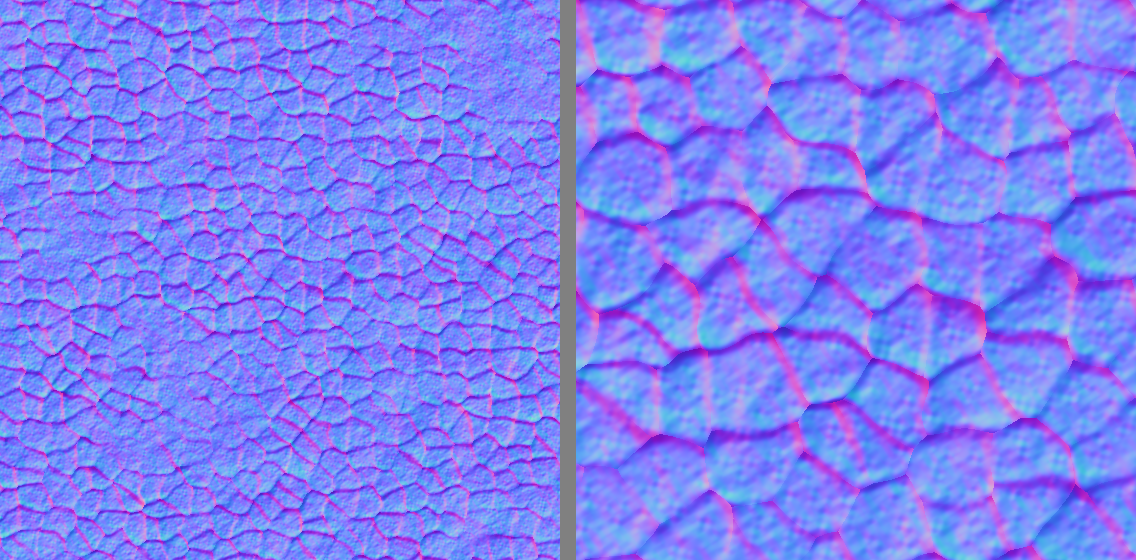
Left, the full canvas; right, a detail of the centre.
Give the GLSL for this texture map, as a WebGL 2 fragment shader.

```glsl
#version 300 es
precision highp float;

#define CELLS 24.0
#define JITTER 0.84
#define WARP 0.25
#define RIDGE_SLOPE 1.0
#define RIDGE_WIDTH 0.09
#define RIM_SLOPE 0.27
#define RIM_WIDTH 0.13
#define GRAIN 0.17
#define GRAIN_OCTAVES 5
#define BASE_TILT vec2(-0.03, -0.07)
#define UP_SIDE vec2(0.42, 0.91)

uniform vec2 u_resolution;
out vec4 fragColor;

vec2 hash2(vec2 p) {
    vec3 q = fract(p.xyx * vec3(0.1031, 0.1030, 0.0973));
    q += dot(q, q.yzx + 33.33);
    return fract((q.xx + q.yz) * q.zy);
}

float noise(vec2 p) {
    vec2 i = floor(p), f = fract(p);
    f = f * f * (3.0 - 2.0 * f);
    float low = mix(hash2(i).x, hash2(i + vec2(1, 0)).x, f.x);
    float high = mix(hash2(i + vec2(0, 1)).x, hash2(i + vec2(1, 1)).x, f.x);
    return mix(low, high, f.y);
}

float bell(float x) {
    return exp(-x * x);
}

// Rough surface height: finer octaves are slightly steeper
float roughness(vec2 p) {
    float height = 0.0, freq = 15.0, steepness = 0.65;
    mat2 turn = mat2(0.8, 0.6, -0.6, 0.8);
    for (int i = 0; i < GRAIN_OCTAVES; i++) {
        height += steepness * noise(p * freq + 17.0 * float(i)) / freq;
        p = turn * p;
        freq *= 2.0;
        steepness *= 1.22;
    }
    return height * GRAIN;
}

vec2 roughFacing(vec2 p) {
    vec2 e = vec2(0.001, 0.0);
    float h = roughness(p);
    return vec2(h - roughness(p + e.xy), h - roughness(p + e.yx)) / e.x;
}

vec2 sitePoint(vec2 cell) {
    return cell + 0.5 + JITTER * (hash2(cell + 40.0) - 0.5);
}

// Steep upper flank and soft lower rim along every cell border
vec2 borderFacing(vec2 p) {
    vec2 home = floor(p), nearest = home;
    float best = 9.0;
    for (int y = -1; y <= 1; y++)
    for (int x = -1; x <= 1; x++) {
        vec2 cell = home + vec2(x, y);
        float dist = length(sitePoint(cell) - p);
        if (dist < best) {
            best = dist;
            nearest = cell;
        }
    }

    vec2 own = sitePoint(nearest), facing = vec2(0.0);
    for (int y = -2; y <= 2; y++)
    for (int x = -2; x <= 2; x++) {
        if (x == 0 && y == 0) continue;
        vec2 other = sitePoint(nearest + vec2(x, y));
        vec2 across = normalize(other - own);
        float border = dot(0.5 * (own + other) - p, across);
        float lean = dot(across, UP_SIDE);
        float side = lean < 0.0 ? -1.0 : 1.0;
        float t = -side * border;
        float flank = RIDGE_SLOPE * bell((t + 0.03) / RIDGE_WIDTH);
        float rim = RIM_SLOPE * bell((t - 0.16) / RIM_WIDTH);
        facing += side * across * (flank - rim) * mix(0.35, 1.0, abs(lean));
    }
    return facing;
}

void main() {
    vec2 uv = gl_FragCoord.xy / u_resolution;

    // Small diagonal worn patches where the borders fade out
    vec2 band = vec2(uv.x - uv.y, uv.x + uv.y) * vec2(7.5, 4.5) + 23.0;
    float wear = 0.7 * noise(band) + 0.3 * noise(uv * 16.0 + 5.0);
    float relief = mix(0.22, 1.0, smoothstep(0.2, 0.42, wear));
    relief *= mix(0.6, 1.3, noise(uv * 19.0 + 71.0));

    // Slightly bent cell outlines
    vec2 p = uv * CELLS;
    p += WARP * (vec2(noise(p * 1.7), noise(p * 1.7 + 50.0)) - 0.5);

    // Facing direction packed as a normal with green pointing down
    vec2 facing = BASE_TILT + relief * borderFacing(p) + roughFacing(uv);
    vec3 normal = normalize(vec3(facing.x, -facing.y, 1.0));
    fragColor = vec4(0.5 + 0.5 * normal, 1.0);
}
```
